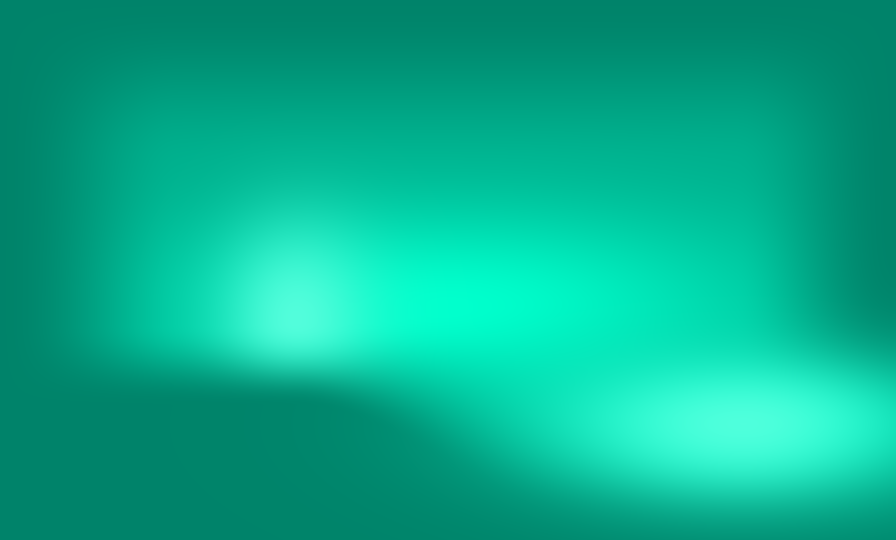
Reproduce this background procedurally as a Shadertoy shader.

```glsl
// Soft emerald backdrop: a lit sheet with a bending lower edge over deep green,
// with a vivid core and two pale mint glows. Each light is a Gaussian
// whose spread differs on each side of its centre.

// Gaussian falloff; spread holds the radii toward left, right, down and up.
float glow(vec2 p, vec2 centre, vec4 spread) {
    vec2 d = p - centre;
    vec2 radius = vec2(d.x < 0.0 ? spread.x : spread.y,
                       d.y < 0.0 ? spread.z : spread.w);
    d /= radius;
    return exp(-dot(d, d));
}

void mainImage(out vec4 fragColor, in vec2 fragCoord) {
    vec2 uv = fragCoord / iResolution.xy;

    const vec3 deepGreen = vec3(0.0, 0.515, 0.415);
    const vec3 vividGreen = vec3(0.0, 1.0, 0.80);
    const vec3 paleMint = vec3(0.35, 1.0, 0.87);

    // Sheet: dark side margins, and a lower edge that drops toward the right
    float sides = smoothstep(0.0, 0.2, uv.x) * smoothstep(1.0, 0.82, uv.x);
    float bend = smoothstep(0.33, 0.65, uv.x);
    float lowerEdge = smoothstep(mix(0.25, 0.05, bend), mix(0.40, 0.44, bend), uv.y);
    float sheet = 0.33 * smoothstep(1.0, 0.7, uv.y);

    // Vivid core: fades upward, while the sheet edge cuts it off below
    float core = 0.67 * glow(uv, vec2(0.5, 0.435), vec4(0.31, 0.36, 9.0, 0.19));
    float light = (sheet + core) * sides * lowerEdge;

    // Green halo around the lower right glow
    vec2 rightCentre = vec2(0.83, 0.215);
    float halo = glow(uv, rightCentre, vec4(0.25, 0.28, 0.14, 0.13));
    light = 1.0 - (1.0 - light) * (1.0 - halo);
    vec3 color = mix(deepGreen, vividGreen, light);

    // Pale glows
    float leftMint = lowerEdge * glow(uv, vec2(0.33, 0.41), vec4(0.08, 0.085, 0.2, 0.17));
    float rightMint = glow(uv, rightCentre, vec4(0.17, 0.15, 0.12, 0.105));
    color = mix(color, paleMint, 0.92 * leftMint);
    color = mix(color, paleMint, 0.88 * rightMint);

    fragColor = vec4(color, 1.0);
}
```
